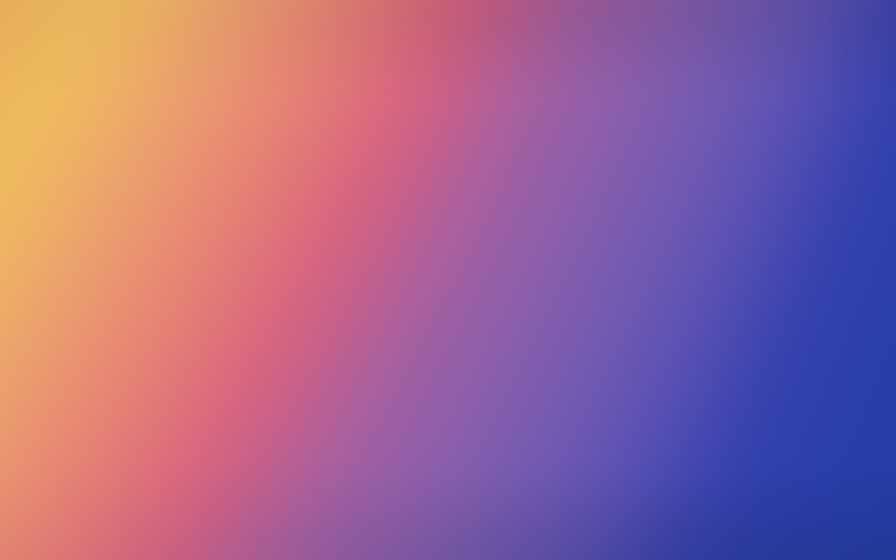
Reproduce this background procedurally as a Shadertoy shader.

```glsl
// A soft diagonal sunset gradient: gold, coral, rose, violet and deep blue.
// A slightly fanned axis gives each point a position along a colour ramp,
// which is joined by a smooth spline; the top and bottom margins are dimmed.

const int LAST_STOP = 10;
const float STOP_SPACING = 0.13;

// Evenly spaced colours, from the gold corner to the blue corner
const vec3 RAMP[11] = vec3[11](
    vec3(0.925, 0.700, 0.360),
    vec3(0.935, 0.720, 0.375),
    vec3(0.920, 0.620, 0.430),
    vec3(0.895, 0.500, 0.460),
    vec3(0.820, 0.390, 0.515),
    vec3(0.640, 0.375, 0.630),
    vec3(0.505, 0.365, 0.680),
    vec3(0.375, 0.325, 0.700),
    vec3(0.215, 0.260, 0.680),
    vec3(0.160, 0.240, 0.660),
    vec3(0.155, 0.240, 0.650));

vec3 rampStop(int index) {
    return RAMP[clamp(index, 0, LAST_STOP)];
}

// Catmull-Rom curve through four neighbouring colours
vec3 spline(vec3 a, vec3 b, vec3 c, vec3 d, float f) {
    vec3 linear = c - a;
    vec3 square = 2.0 * a - 5.0 * b + 4.0 * c - d;
    vec3 cube = 3.0 * (b - c) + d - a;
    return b + 0.5 * f * (linear + f * (square + f * cube));
}

vec3 rampColor(float position) {
    float scaled = clamp(position / STOP_SPACING, 0.0, float(LAST_STOP));
    int i = int(floor(scaled));
    return spline(rampStop(i - 1), rampStop(i), rampStop(i + 1),
                  rampStop(i + 2), fract(scaled));
}

// Bands lean to the left going down, and stand steeper toward the right
float fannedAxis(vec2 uv) {
    float lean = 0.3625 - 0.125 * uv.x;
    return uv.x + (1.0 - uv.y) * lean;
}

// Brightness that falls off close to the top and bottom edges
float marginShade(float y, float margin, float strength) {
    float edgeDistance = min(y, 1.0 - y);
    float falloff = 1.0 - smoothstep(0.0, margin, edgeDistance);
    return 1.0 - strength * falloff;
}

void mainImage(out vec4 fragColor, in vec2 fragCoord) {
    vec2 uv = fragCoord / iResolution.xy;
    vec3 color = rampColor(fannedAxis(uv));

    // Cool tones dim more than the warm left side
    float strength = mix(0.02, 0.08, smoothstep(0.1, 0.6, uv.x));
    color *= marginShade(uv.y, 0.2, strength);

    fragColor = vec4(color, 1.0);
}
```
